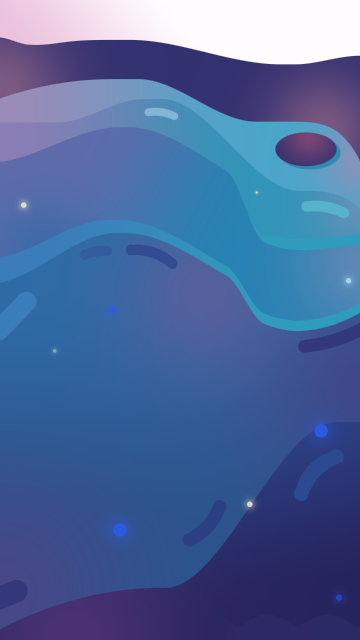
A Shadertoy shader for this background:

```glsl
const float ASPECT = 16. / 9.;
const vec3 PAPER = vec3(1., .99, 1.), BLUSH = vec3(.92, .76, .87);
const vec3 NIGHT = vec3(.20, .19, .44), ROSE = vec3(.54, .38, .52);
const vec3 LILAC = vec3(.60, .55, .72), MAUVE = vec3(.54, .49, .71);
const vec3 CYAN = vec3(.29, .65, .79), TEAL = vec3(.19, .58, .72);
const vec3 RIM = vec3(.19, .61, .74), SLATE = vec3(.37, .42, .67);
const vec3 OCEAN = vec3(.15, .51, .70), AZURE = vec3(.18, .42, .65);
const vec3 SKY = vec3(.23, .49, .73), DEEP = vec3(.17, .33, .55);
const vec3 VIOLET = vec3(.35, .37, .61), DUSK = vec3(.25, .27, .53);
const vec3 NAVY = vec3(.17, .25, .51), ABYSS = vec3(.15, .14, .37);
const vec3 PLUM = vec3(.29, .19, .45), WINE = vec3(.48, .27, .45);
const vec3 INK = vec3(.20, .22, .48), BLUE = vec3(.17, .36, .92);
const vec3 CREAM = vec3(.95, .90, .82), ICE = vec3(.65, .88, .95);

// Antialiased coverage, full where d is negative
float cover(float d) {
    return clamp(.5 - d / max(fwidth(d), 1e-5), 0., 1.);
}

void paint(inout vec3 col, vec3 tint, float mask) {
    col = mix(col, tint, mask);
}

float ramp(float a, float b, float x) {
    return smoothstep(a, b, x);
}

float glow(vec2 p, float x, float y, float radius) {
    vec2 q = (p - vec2(x, y)) / radius;
    return exp(-dot(q, q));
}

// Zero up to start, then linear to 1 at the right border
float tail(float x, float start) {
    return max(x - start, 0.) / (1. - start);
}

// Crest on the left, plunge to a trough, rise at the right border
float wave(float x, float crest, float dip, float crestX, float fallX, float fall, float plunge, float rise) {
    float t = tail(x, .82);
    return crest - dip * (1. - ramp(-.03, crestX, x)) - fall * ramp(fallX, .83, x)
        - plunge * ramp(.63, .735, x) + rise * t * t;
}

// Rounded stroke bent into an arc
void stroke(inout vec3 col, vec3 tint, vec2 q, float angle, float halfLength, float radius, float bend) {
    float c = cos(angle), s = sin(angle);
    q = mat2(c, -s, s, c) * q;
    float x = clamp(q.x, -halfLength, halfLength);
    paint(col, tint, cover(length(vec2(q.x - x, q.y + bend * x * x / halfLength)) - radius));
}

float oval(vec2 q) {
    return cover(length(q / vec2(.085, .047)) - 1.);
}

// Disc with a soft halo
void spark(inout vec3 col, vec3 tint, vec2 q, float radius) {
    paint(col, tint, .9 * max(cover(length(q) - radius), .4 * glow(q, 0., 0., radius * 1.9)));
}

void mainImage(out vec4 fragColor, in vec2 fragCoord) {
    vec2 p = fragCoord / iResolution.xy * vec2(1., ASPECT);
    float x = p.x, y = p.y;

    // Contours from top to bottom
    float paperY = 1.667 - .068 * ramp(.36, .78, x) - .014 * glow(vec2(x, 0.), .1, 0., .09)
        + .011 * (1. - ramp(0., .08, x)) + .024 * ramp(.82, 1., x);
    float ridgeY = 1.558 - .56 * pow(max(.31 - x, 0.), 2.)
        - .118 * ramp(.385, .71, x) - .109 * pow(tail(x, .78), 4.);
    float shelfY = 1.438 + .065 * ramp(.16, .40, x)
        - .255 * ramp(.45, .83, x) - .052 * pow(tail(x, .8), 4.);
    float foldY = wave(x, 1.424, .098, .33, .36, .20, .141, .017);
    float lipY = foldY + .03 * ramp(.67, .78, x);
    float crestY = wave(x, 1.167, .107, .30, .33, .20, .080, .048);
    float bodyY = wave(x, 1.130, .140, .32, .35, .19, .082, .051);
    float floorY = .03 + .115 * (1. - pow(max(1. - x / .45, 0.), 2.)) + .46 * ramp(.46, .935, x);

    // Sky
    vec3 col = mix(NIGHT, ROSE, .85 * glow(p, 0., 1.53, .18));
    paint(col, ROSE, .8 * glow(p, .9, 1.42, .15));
    paint(col, mix(BLUSH, PAPER, ramp(0., .6, x + .8 * (y - 1.66))), cover(paperY - y));

    // Upper wave with its hole
    vec3 layer = mix(LILAC, CYAN, ramp(0., .75, x));
    paint(layer, LILAC, .8 * glow(p, 1.02, 1.34, .13));
    paint(col, layer, cover(y - ridgeY));
    paint(col, TEAL * .95, oval(p - vec2(.861, 1.354)));
    paint(col, mix(NIGHT, WINE, glow(p, .86, 1.4, .07)), oval(p - vec2(.85, 1.363)));

    // Middle folds
    layer = mix(MAUVE, TEAL, ramp(0., .75, x));
    paint(layer, LILAC, .5 * glow(p, 1.02, 1.21, .15));
    paint(col, layer, cover(y - shelfY));
    paint(col, mix(layer, RIM, ramp(.66, .72, x)), cover(y - lipY));
    layer = mix(SLATE, OCEAN, ramp(.12, .7, x - .5 * (y - 1.2)));
    paint(layer, LILAC, .5 * glow(p, 1.02, 1.05, .19));
    paint(layer, AZURE, .7 * glow(p, .12, 1.08, .14));
    paint(col, layer, cover(y - foldY));
    paint(col, mix(SKY, RIM, ramp(.1, .8, x)), cover(y - crestY));

    // Large body
    layer = mix(DEEP, AZURE, ramp(.3, 1., y));
    paint(layer, DUSK, .9 * glow(p, 1., .72, .32));
    paint(layer, VIOLET, .9 * glow(p, .58, .96, .24));
    paint(layer, DUSK * vec3(1.2, 1., 1.), .85 * glow(p, 0., .13, .32));
    paint(col, layer, cover(y - bodyY));

    // Dark floor and faint hills
    layer = mix(ABYSS, NAVY, ramp(.1, .62, y + .25 * (.8 - x)));
    paint(layer, PLUM, glow(p, .2, 0., .3));
    paint(col, layer, cover(y - floorY));
    paint(col, NIGHT, .4 * ramp(.58, .68, x) * cover(y - .035 - .035 * abs(sin(19. * x))));

    // Highlights and dents
    stroke(col, vec3(.51, .71, .84), p - vec2(.449, 1.466), -.15, .036, .011, .15);
    stroke(col, vec3(.34, .70, .80), p - vec2(.905, 1.203), -.17, .052, .015, .15);
    stroke(col, vec3(.20, .36, .62), p - vec2(.266, 1.079), .17, .031, .014, .1);
    stroke(col, vec3(.20, .30, .57), p - vec2(.425, 1.076), -.32, .06, .015, .2);
    stroke(col, INK, p - vec2(.93, .833), .3, .085, .018, -.1);
    stroke(col, SKY, p - vec2(.035, .9), .8, .055, .028, 0.);
    stroke(col, NAVY, p - vec2(.577, .316), .83, .062, .019, -.2);
    stroke(col, vec3(.17, .29, .56), p - vec2(.873, .47), .81, .07, .021, .25);
    stroke(col, INK, p - vec2(.02, .125), .4, .028, .031, 0.);

    // Sparks
    spark(col, CREAM, p - vec2(.066, 1.208), .008);
    spark(col, CREAM, p - vec2(.713, 1.243), .003);
    spark(col, CREAM, p - vec2(.694, .377), .008);
    spark(col, ICE, p - vec2(.968, .998), .008);
    spark(col, ICE * .8, p - vec2(.152, .803), .005);
    spark(col, BLUE, p - vec2(.31, .917), .009);
    spark(col, BLUE, p - vec2(.892, .581), .019);
    spark(col, BLUE, p - vec2(.333, .306), .019);
    spark(col, BLUE * .8, p - vec2(.942, .118), .009);

    fragColor = vec4(col, 1.);
}
```
